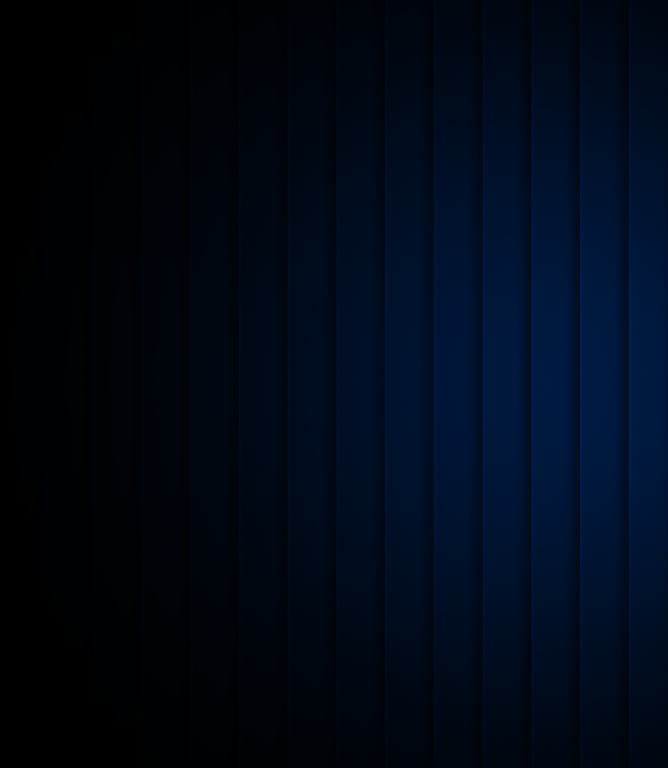
Write a Shadertoy shader that draws this background.

```glsl
const vec3 GLOW_COLOR = vec3(0.0, 0.104, 0.262);
const vec3 RIM_COLOR = vec3(0.008, 0.045, 0.13);
const vec2 GLOW_CENTER = vec2(0.89, 0.505);
const vec2 GLOW_SIZE = vec2(0.51, 0.45);
const float GLOW_FLOOR = 0.035;     // light level that falls to black
const float PANEL_WIDTH = 0.07295;  // fraction of canvas width
const float PANEL_OFFSET = 0.3582;  // position of one panel edge
const float SHADE_START = 0.66;     // where the fold starts to darken
const float SHADE_DEPTH = 0.42;
const float RIM_WIDTH = 0.045;      // fraction of a panel
const float RIM_STRENGTH = 0.34;
const float GRAIN = 0.003;

float hash(vec2 p) {
    return fract(sin(dot(p, vec2(127.1, 311.7))) * 43758.5);
}

// Soft elliptical light, fading to black far from its center
float glowLight(vec2 uv) {
    vec2 d = (uv - GLOW_CENTER) / GLOW_SIZE;
    float light = exp(-dot(d, d));
    return max(light - GLOW_FLOOR, 0.0) / (1.0 - GLOW_FLOOR);
}

// Darkening toward the right end of each panel, smoothed at the fold
float panelShade(float t, float pixel) {
    float shade = smoothstep(SHADE_START, 1.0, t);
    shade *= 1.0 - smoothstep(1.0 - pixel, 1.0, t) * 0.5;
    float body = 1.0 - 0.06 * t;
    return body * (1.0 - SHADE_DEPTH * shade);
}

// Thin highlight along the left edge of each panel
float panelRim(float t, float pixel) {
    float fromEdge = min(t, 1.0 - t);
    float width = t < 0.5 ? RIM_WIDTH : max(pixel * 0.5, 0.01);
    return exp(-pow(fromEdge / width, 2.0));
}

void mainImage(out vec4 fragColor, in vec2 fragCoord) {
    vec2 uv = fragCoord / iResolution.xy;
    float t = fract((uv.x - PANEL_OFFSET) / PANEL_WIDTH);
    float pixel = 1.0 / (iResolution.x * PANEL_WIDTH);

    // Light on the folded panels
    float light = glowLight(uv);
    vec3 color = GLOW_COLOR * light * panelShade(t, pixel);
    color += RIM_COLOR * RIM_STRENGTH * panelRim(t, pixel) * sqrt(light);

    // Fine grain hides banding in the dark gradient
    color += (hash(floor(uv * 512.0)) - 0.5) * GRAIN * smoothstep(0.0, 0.2, light);
    fragColor = vec4(max(color, 0.0), 1.0);
}
```
